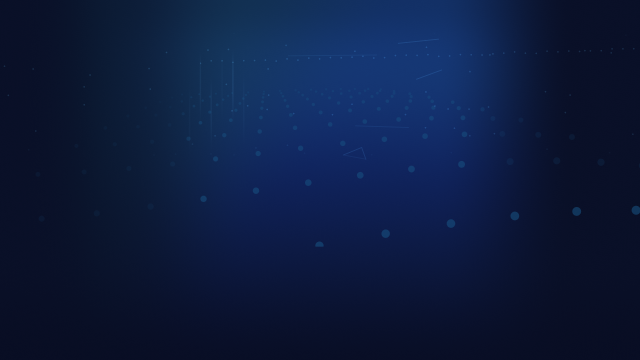
This background is drawn by a WebGL 1 fragment shader. Its source:

```glsl
precision highp float;
// Deep blue stage glow with a receding, wavy grid of dots and faint network lines.
uniform vec2 u_resolution;

float hash(vec2 p) {
  return fract(sin(dot(p, vec2(127.1, 311.7))) * 43758.5453);
}

// Coverage of a disc, softened over one pixel.
float disc(vec2 p, vec2 center, float radius, float pixel) {
  return clamp((radius - length(p - center)) / pixel + 0.5, 0.0, 1.0);
}

float line(vec2 p, vec2 a, vec2 b, float pixel) {
  vec2 ab = b - a;
  float t = clamp(dot(p - a, ab) / dot(ab, ab), 0.0, 1.0);
  return clamp((0.5 - length(p - a - ab * t)) / pixel + 0.5, 0.0, 1.0);
}

// Teal at the upper left, royal blue on the right, navy all around.
vec3 backdrop(vec2 p) {
  float across = smoothstep(80.0, 300.0, p.x) * (1.0 - smoothstep(520.0, 690.0, p.x));
  float down = 1.0 - smoothstep(70.0, 470.0, p.y);
  vec3 teal = vec3(0.08, 0.215, 0.365);
  vec3 blue = mix(vec3(0.083, 0.215, 0.455), vec3(0.07, 0.165, 0.44), smoothstep(80.0, 240.0, p.y));
  vec3 glow = mix(teal, blue, smoothstep(270.0, 500.0, p.x + 0.6 * p.y));
  glow *= mix(0.88, 1.0, smoothstep(0.0, 70.0, p.y));
  vec3 navy = mix(vec3(0.037, 0.062, 0.155), vec3(0.033, 0.053, 0.14), smoothstep(300.0, 432.0, p.y));
  navy += vec3(0.004, 0.03, 0.03) * exp(-pow((p.x - 125.0) / 55.0, 2.0)) * down;
  return mix(navy, glow, across * down);
}

// Rows shrink with depth while a sine wave bends the sheet.
float dotGrid(vec2 p, float pixel) {
  float cover = 0.0;
  for (int j = 0; j < 10; j++) {
    float row = float(j);
    float spacing = 1.0 / (0.0125 + 0.0033 * row + 0.00013 * row * row);
    for (int i = -4; i < 10; i++) {
      float col = float(i);
      float u = col - 1.22;
      float x = 321.0 + spacing * (u - 0.0013 * abs(u * u * u));
      float slope = 0.0337 - 0.0096 * sin((col - 0.8) * 0.26);
      vec2 center = vec2(x, 98.0 + slope * spacing * spacing);
      float fade = mix(0.22, 1.0, smoothstep(200.0, 245.0, x));
      fade *= 1.0 - 0.7 * smoothstep(560.0, 600.0, x) * step(0.5, row);
      fade *= 1.0 - 0.06 * row;
      cover = max(cover, fade * disc(p, center, spacing * (0.06 + 0.001 * col), pixel));
    }
  }
  return cover * clamp((296.0 - p.y) / pixel + 0.5, 0.0, 1.0);
}

// Small jittered points, one per cell, kept to a band near the horizon.
float specks(vec2 p, float pixel) {
  vec2 cell = floor(p / 24.0);
  vec2 center = (cell + 0.2 + 0.6 * vec2(hash(cell), hash(cell + 7.3))) * 24.0;
  float band = smoothstep(35.0, 60.0, p.y) * (1.0 - smoothstep(150.0, 200.0, p.y));
  float lit = step(0.72, hash(cell + 3.1));
  float scattered = lit * disc(p, center, 0.9, pixel);

  float slot = floor(p.x / 13.0);
  vec2 link = vec2((slot + 0.5) * 13.0, 74.0 - 0.03 * (slot * 13.0 - 262.0));
  link.y += 3.0 * hash(vec2(slot, 5.0)) - 1.5;
  float chain = step(240.0, p.x) * disc(p, link, 0.9, pixel);
  return band * max(scattered, chain);
}

float network(vec2 p, float pixel) {
  float lines = line(p, vec2(412.0, 186.0), vec2(434.0, 177.0), pixel);
  lines = max(lines, line(p, vec2(434.0, 177.0), vec2(439.0, 191.0), pixel));
  lines = max(lines, 0.5 * line(p, vec2(412.0, 186.0), vec2(439.0, 191.0), pixel));
  lines = max(lines, line(p, vec2(478.0, 52.0), vec2(526.0, 47.0), pixel));
  lines = max(lines, line(p, vec2(500.0, 95.0), vec2(530.0, 84.0), pixel));
  lines = max(lines, 0.6 * line(p, vec2(427.0, 151.0), vec2(490.0, 153.0), pixel));
  return max(lines, 0.5 * line(p, vec2(346.0, 67.0), vec2(452.0, 66.0), pixel));
}

// Barely visible vertical light trails left of the glow.
float streaks(vec2 p) {
  float slot = floor(p.x / 13.0);
  float offset = abs(p.x - (slot + 0.5) * 13.0);
  float top = 45.0 + 60.0 * hash(vec2(slot, 2.0));
  float span = smoothstep(top, top + 30.0, p.y) * (1.0 - smoothstep(top + 50.0, top + 95.0, p.y));
  float zone = smoothstep(215.0, 235.0, p.x) * (1.0 - smoothstep(285.0, 310.0, p.x));
  return (1.0 - smoothstep(0.3, 1.5, offset)) * span * zone * hash(vec2(slot, 9.0));
}

void main() {
  // Layout units: 432 to the canvas height, measured down from the top.
  float pixel = 432.0 / u_resolution.y;
  vec2 p = vec2(gl_FragCoord.x, u_resolution.y - gl_FragCoord.y) * pixel;

  vec3 color = backdrop(p);
  color = mix(color, vec3(0.09, 0.33, 0.52), 0.55 * dotGrid(p, pixel));
  color += vec3(0.10, 0.20, 0.24) * (0.55 * specks(p, pixel) + 0.4 * network(p, pixel));
  color += vec3(0.03, 0.05, 0.06) * streaks(p);
  color += (hash(gl_FragCoord.xy) - 0.5) / 255.0; // dither against banding
  gl_FragColor = vec4(color, 1.0);
}
```
